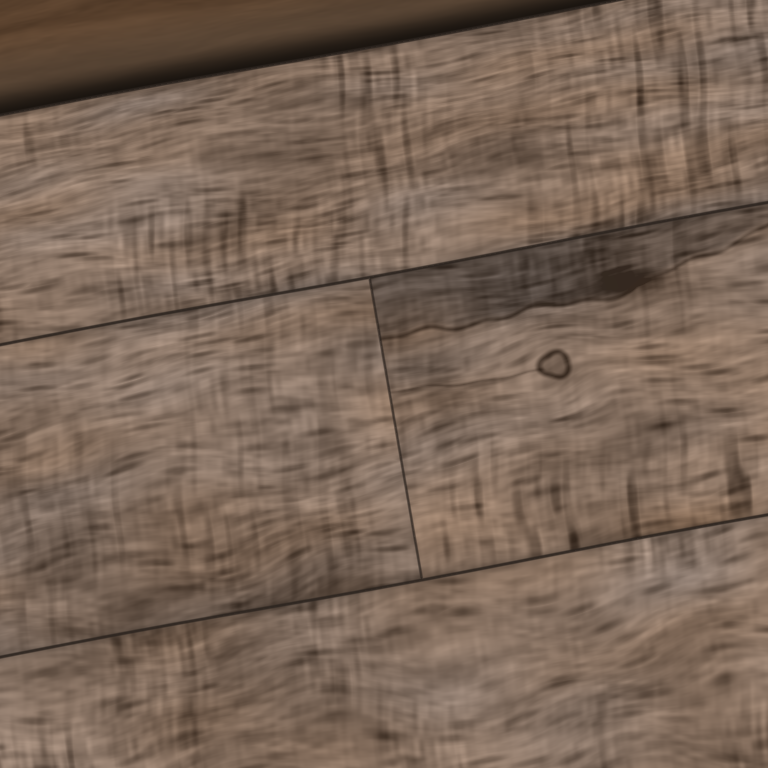
A WebGL 2 fragment shader for this texture:

```glsl
#version 300 es
precision highp float;
// Worn oak floorboards in mild perspective: slanted rows, one butt joint and a
// smooth dark board in the top corner. Stretched noise makes the fibres, cellular
// noise the pits, and fine cross lines the saw marks; one board has a knot and cracks.
uniform vec2 u_resolution;
out vec4 outColor;

const float ROW_SLOPE = 0.185;          // rise of the long seams
const float ROW_TOP = 0.85;             // height of the first seam at the left edge
const float ROW_SCALE = 3.854;          // rows per canvas at the first seam
const float ROW_PERSPECTIVE = 0.51;     // widening of the rows downwards
const float JOINT_LEAN = 0.1735;
const float JOINT_POS = 0.592;
const float JOINT_STEP = 0.9;           // shift of the joint from row to row
const float BOARD_LENGTH = 2.4;
const float SEAM_HALF = 0.0019;
const float JOINT_HALF = 0.0016;
const vec2 KNOT = vec2(0.7227, 0.525);
const vec3 DARK_WOOD = vec3(0.27, 0.215, 0.175);
const vec3 LIGHT_WOOD = vec3(0.68, 0.59, 0.525);
const vec3 SEAM_COLOR = vec3(0.17, 0.14, 0.12);
const vec3 TRIM_DARK = vec3(0.25, 0.175, 0.115);
const vec3 TRIM_LIGHT = vec3(0.45, 0.335, 0.24);

float hash(vec2 p) {
  vec3 q = fract(vec3(p.xyx) * 0.1031);
  q += dot(q, q.yzx + 33.33);
  return fract((q.x + q.y) * q.z);
}

float noise(vec2 p) {
  vec2 i = floor(p), f = fract(p);
  f = f * f * (3.0 - 2.0 * f);
  return mix(mix(hash(i), hash(i + vec2(1, 0)), f.x),
             mix(hash(i + vec2(0, 1)), hash(i + vec2(1, 1)), f.x), f.y);
}

float fbm(vec2 p) {
  float sum = 0.0, amp = 0.53;
  for (int i = 0; i < 4; i++) {
    sum += amp * noise(p);
    p = p * 2.03 + 17.3;
    amp *= 0.5;
  }
  return sum;
}

// Depth of the pit around the nearest cell point; each cell has its own strength.
float pits(vec2 p) {
  float deepest = 0.0;
  for (int k = 0; k < 9; k++) {
    vec2 cell = floor(p) + vec2(k % 3 - 1, k / 3 - 1);
    vec2 point = cell + vec2(hash(cell + 3.1), hash(cell + 71.7));
    float strength = smoothstep(0.35, 1.0, hash(cell + 151.9));
    deepest = max(deepest, strength * (1.0 - smoothstep(0.05, 0.48, length(p - point))));
  }
  return deepest;
}

float stroke(float dist, float halfWidth, float soft) {
  return 1.0 - smoothstep(halfWidth - soft, halfWidth + soft, abs(dist));
}

void main() {
  vec2 p = gl_FragCoord.xy / u_resolution;
  float soft = max(1.0 / u_resolution.y, 0.0012);

  // Rows and boards
  float drop = ROW_TOP - p.y + ROW_SLOPE * p.x + 0.0012 * sin(p.x * 9.0);
  float persp = 1.0 + ROW_PERSPECTIVE * drop;
  float rowPos = ROW_SCALE * drop / persp;
  float row = floor(rowPos), v = rowPos - row;
  float along = p.x + JOINT_LEAN * p.y;
  float jointPos = (along - JOINT_POS + (row - 1.0) * JOINT_STEP) / BOARD_LENGTH;
  float board = floor(jointPos);
  float seamDist = min(v, 1.0 - v) * persp * persp / ROW_SCALE;
  float jointDist = (jointPos - floor(jointPos + 0.5)) * BOARD_LENGTH;
  float knotty = float(row == 1.0 && board == 0.0);
  float leftBoard = float(row == 1.0 && board < 0.0);

  // Grain space, wavy and bent around the knot
  vec2 toKnot = p - KNOT;
  vec2 g = vec2(along, rowPos * 0.34) + vec2(row * 5.7 + 20.0, board * 3.3 + 10.0);
  g.y += 0.006 * sin(g.x * 11.0 + g.y * 19.0) + 0.003 * sin(g.x * 27.0 - g.y * 43.0);
  g.y += 0.014 * (noise(g * vec2(5.0, 9.0)) - 0.5);
  g.y += knotty * 0.5 * toKnot.y * exp(-dot(toKnot, toKnot) * 350.0);

  // Tone from blotches, fibres and fine weave
  float blotch = fbm(g * vec2(3.5, 10.0));
  float fibre = fbm(g * vec2(11.0, 85.0));
  float fine = noise(g * vec2(55.0, 230.0));
  float tone = 0.64 + 0.55 * (blotch - 0.5) + 0.58 * (fibre - 0.5) + 0.22 * (fine - 0.5);
  tone -= 0.34 * pits(g * vec2(13.0, 85.0)) * (0.5 + blotch);

  // Saw marks across the grain, in patches
  vec2 saw = vec2(p.x + 0.07 * p.y + 0.002 * sin(p.y * 40.0), p.y);
  float patches = smoothstep(0.3, 0.65, noise(saw * vec2(9.0, 6.0) + row * 13.0));
  float sawAmount = patches * mix(1.0, 0.45, float(row == 1.0));
  tone -= 0.32 * sawAmount * smoothstep(0.52, 0.95, noise(saw * vec2(85.0, 10.0) + row * 7.0));
  tone += 0.22 * (0.4 + sawAmount) * (noise(saw * vec2(150.0, 38.0)) - 0.5);

  // Worn edges of the boards in the jointed row
  tone -= leftBoard * 0.2 * smoothstep(0.72, 0.97, v + 0.2 * (blotch - 0.5));
  float paleEdge = knotty * smoothstep(0.70, 0.88, v + 0.15 * (blotch - 0.5));
  tone += 0.17 * paleEdge - 0.07 * knotty;
  tone -= 0.4 * paleEdge * smoothstep(0.6, 0.9, noise(saw * vec2(60.0, 14.0) + 4.0));

  // Long cracks and the grey band above the upper one
  float wobble = 0.004 * sin(p.x * 38.0) + 0.0025 * sin(p.x * 91.0 + 1.0);
  float upper = p.y - 0.557 - 0.2 * (p.x - 0.5) - 0.28 * max(p.x - 0.82, 0.0) - wobble;
  float lower = p.y - 0.49 - 0.14 * (p.x - 0.52) - 0.5 * wobble;
  float greyBand = knotty * smoothstep(-0.006, 0.012, upper);
  tone -= 0.24 * greyBand;
  float crackFade = 0.45 + 0.55 * noise(vec2(p.x * 22.0, 3.0));
  tone -= knotty * 0.5 * crackFade * stroke(upper, 0.0025, 0.003);
  tone -= knotty * 0.4 * crackFade * stroke(lower, 0.0015, 0.0025) * smoothstep(0.72, 0.69, p.x);
  tone -= knotty * 0.4 * exp(-dot((p - vec2(0.825, 0.63)) * vec2(22.0, 55.0),
                                  (p - vec2(0.825, 0.63)) * vec2(22.0, 55.0)));

  // Knot: dark uneven ring around a grey heart
  float angle = atan(toKnot.y, toKnot.x);
  float knotRadius = length(toKnot * vec2(0.92, 1.1)) + 0.0018 * sin(angle * 3.0 + 1.0);
  tone -= knotty * (0.55 * stroke(knotRadius - 0.0175, 0.003, 0.004)
                  + 0.28 * (1.0 - smoothstep(0.012, 0.026, knotRadius)));

  vec3 color = mix(DARK_WOOD, LIGHT_WOOD, clamp(tone, -0.15, 1.1));
  float warmth = noise(g * vec2(6.0, 22.0) + 31.0) + 0.5 * paleEdge - 0.5 * greyBand;
  color *= mix(vec3(0.98, 1.0, 1.03), vec3(1.03, 0.985, 0.93), warmth);

  // Smooth dark board in the top corner with a shaded lower edge
  float trimTone = 0.5 + 0.6 * (fbm(g * vec2(4.0, 38.0)) - 0.5) + 0.12 * (fine - 0.5);
  vec3 trim = mix(TRIM_DARK, TRIM_LIGHT, trimTone);
  trim = mix(trim, vec3(0.36, 0.30, 0.245), 0.5 * smoothstep(0.55, 0.85, v));
  trim *= 1.0 - 0.65 * smoothstep(0.82, 1.0, v);
  color = mix(color, trim, float(row < 0.0));

  // Seams and joint
  color *= 1.0 - 0.22 * exp(-seamDist * 110.0);
  float gap = max(stroke(seamDist, SEAM_HALF, soft), 0.85 * stroke(jointDist, JOINT_HALF, soft));
  outColor = vec4(mix(color, SEAM_COLOR, 0.88 * gap), 1.0);
}
```
